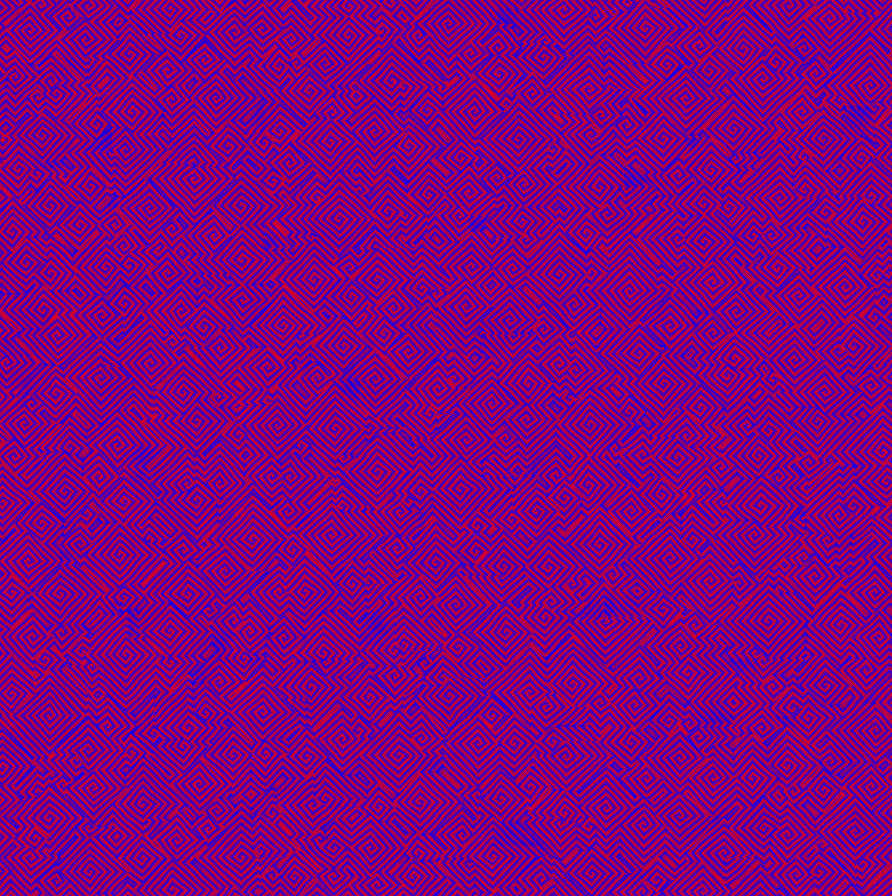
A WebGL 1 fragment shader for this pattern:

```glsl
precision highp float;
// Dense field of interlocking diamond spirals, as in a cyclic cellular automaton.
// Scattered seeds emit spiral waves in the taxicab metric; the earliest wave to
// arrive owns each spot, and its phase drives a blue-to-red sawtooth.

uniform vec2 u_resolution;

vec2 hash2(vec2 p) {
  vec3 q = fract(vec3(p.xyx) * vec3(0.1031, 0.1030, 0.0973));
  q += dot(q, q.yzx + 33.33);
  return fract((q.xx + q.yz) * q.zy);
}

float gradientNoise(vec2 p) {
  vec2 i = floor(p), f = fract(p);
  vec2 u = f * f * f * (f * (f * 6.0 - 15.0) + 10.0);
  vec2 e = vec2(1.0, 0.0);
  float a = dot(hash2(i) * 2.0 - 1.0, f);
  float b = dot(hash2(i + e.xy) * 2.0 - 1.0, f - e.xy);
  float c = dot(hash2(i + e.yx) * 2.0 - 1.0, f - e.yx);
  float d = dot(hash2(i + e.xx) * 2.0 - 1.0, f - e.xx);
  return mix(mix(a, b, u.x), mix(c, d, u.x), u.y);
}

// Turn around the origin, 0 to 1, measured along a diamond
float diamondTurn(vec2 q) {
  float side = 0.25 * q.x / max(abs(q.x) + abs(q.y), 0.001);
  return q.y >= 0.0 ? 0.25 - side : 0.75 + side;
}

// Phases, in wave periods, of the first two spiral waves to reach p
vec2 firstWaves(vec2 p, float period) {
  const float spacing = 23.0;
  vec2 home = floor(p / spacing);
  vec2 first = vec2(1000.0);
  for (int y = -2; y <= 2; y++) {
    for (int x = -2; x <= 2; x++) {
      vec2 id = home + vec2(float(x), float(y));
      vec2 seed = (id + hash2(id + 17.0)) * spacing;
      vec2 trait = hash2(id + 71.0);
      vec2 q = p - seed;
      float delay = trait.x * 22.0;
      float spin = trait.y < 0.5 ? -1.0 : 1.0;
      float arrival = (abs(q.x) + abs(q.y) + delay) / period;
      arrival += spin * (diamondTurn(q) - 0.5);
      first = vec2(min(first.x, arrival), min(first.y, max(first.x, arrival)));
    }
  }
  return first;
}

void main() {
  // The canvas is 512 units high
  float unitsPerPixel = 512.0 / u_resolution.y;
  vec2 p = gl_FragCoord.xy * unitsPerPixel;
  float period = 4.3;

  // Small delays put jogs into the straight wave fronts
  vec2 waves = firstWaves(p, period);
  float phase = waves.x + 0.3 * gradientNoise(p / 11.0);

  // Sawtooth with a falling edge a little over one unit wide
  float f = fract(phase);
  float edge = clamp(max(1.2, unitsPerPixel) / period, 0.0, 0.5);
  float ramp = min(f / (1.0 - edge), (1.0 - f) / edge);

  // Solid bars, mostly blue, where two waves collide
  float seam = 1.0 - smoothstep(0.1, 0.45, waves.y - waves.x);
  ramp += seam * (0.5 * gradientNoise(p / 13.0 + 5.0) - 0.08);

  // Drift of the overall tone
  ramp += 0.06 * gradientNoise(p / 26.0 + 9.0);
  ramp = clamp(ramp, 0.0, 1.0);

  vec3 blue = vec3(0.10, 0.0, 0.89);
  vec3 red = vec3(0.91, 0.0, 0.08);
  gl_FragColor = vec4(mix(blue, red, ramp), 1.0);
}
```
